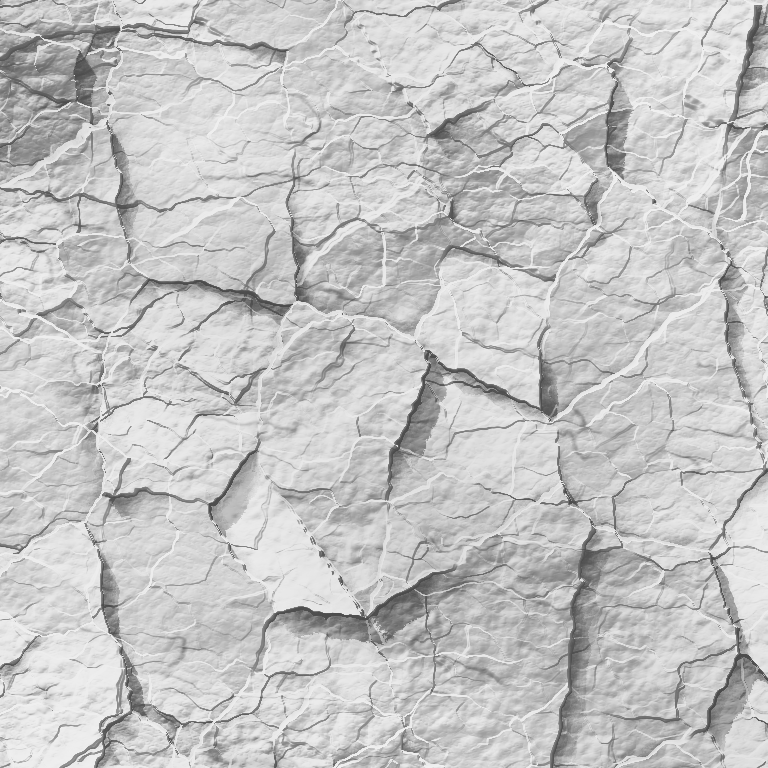
A WebGL 1 fragment shader for this texture map:

```glsl
precision highp float;
// Pale fractured cliff: layers of tilted polygonal facets form a height field,
// crinkled with ridged noise, then lit from the upper left with cast shadows,
// ambient occlusion in the recesses and thin bedding cracks.

uniform vec2 u_resolution;

const vec2 LIGHT = vec2(-0.55, 0.835);
const float SLOPE_STEP = 0.0011;

float hash(vec2 p) {
  return fract(sin(dot(p, vec2(127.1, 311.7))) * 43758.547);
}

vec2 hash2(vec2 p) {
  return vec2(hash(p), hash(p + vec2(37.3, 17.9)));
}

float noise(vec2 p) {
  vec2 i = floor(p), f = fract(p);
  f = f * f * (3.0 - 2.0 * f);
  float low = mix(hash(i), hash(i + vec2(1.0, 0.0)), f.x);
  float high = mix(hash(i + vec2(0.0, 1.0)), hash(i + 1.0), f.x);
  return mix(low, high, f.y);
}

// Creased grain; each octave is turned to hide the lattice.
float crinkle(vec2 p) {
  float sum = 0.0, amp = 0.5;
  for (int i = 0; i < 4; i++) {
    sum += amp * abs(2.0 * noise(p) - 1.0);
    p = mat2(0.92, 0.39, -0.39, 0.92) * p * 2.03 + 7.1;
    amp *= 0.52;
  }
  return sum;
}

// Broken blocks: each cell owns a tilted plane, with a thin bevel between.
float facets(vec2 p, float bevel) {
  vec2 cell = floor(p);
  float best = -9.0, second = -9.0, top = 0.0, next = 0.0;
  for (int y = -1; y <= 1; y++) {
    for (int x = -1; x <= 1; x++) {
      vec2 id = cell + vec2(float(x), float(y));
      vec2 r = hash2(id);
      vec2 d = p - id - 0.1 - 0.8 * r;
      vec2 tilt = 2.0 * fract(r * vec2(57.0, 91.0)) - 1.0;
      float level = fract((r.x + r.y) * 37.0) - 0.5;
      float plane = 0.7 * level + dot(tilt, d);
      float score = 0.5 * plane - dot(d, d);
      if (score > best) {
        second = best;
        next = top;
        best = score;
        top = plane;
      } else if (score > second) {
        second = score;
        next = plane;
      }
    }
  }
  return mix(0.5 * (top + next), top, smoothstep(0.0, bevel, best - second));
}

// How crumbled the rock is, from smooth slab (0) to rubble (1).
float roughness(vec2 p) {
  return smoothstep(0.28, 0.7, noise(p * vec2(4.5, 4.0) + 21.0));
}

// Random offset that makes straight edges ragged.
vec2 ragged(vec2 p, float frequency) {
  return vec2(noise(p * frequency + 3.0), noise(p * frequency + 40.0)) - 0.5;
}

vec2 warp(vec2 p) {
  return p + 0.03 * ragged(p, 10.0) + 0.014 * ragged(p, 38.0)
    + 0.005 * ragged(p, 120.0);
}

// Main masses: tall slabs, flat-bedded blocks and vertical flutes.
float blocks(vec2 p) {
  vec2 q = warp(p);
  float slabs = 0.13 * facets(q * vec2(5.6, 4.2) + 4.0, 0.02);
  float beds = facets(q * vec2(9.0, 13.0) + 31.0, 0.03);
  float flutes = 0.07 * noise(p * vec2(6.0, 1.6) + 13.0);
  return slabs + beds * mix(0.014, 0.045, roughness(p)) + flutes;
}

float height(vec2 p) {
  float rough = roughness(p);
  float shards = facets(warp(p) * vec2(19.0, 29.0) + 57.0, 0.06);
  float grain = crinkle(p * vec2(26.0, 36.0));
  return blocks(p) + shards * mix(0.003, 0.012, rough)
    + grain * mix(0.006, 0.013, rough);
}

// Shadow cast by higher rock lying towards the light.
float castShadow(vec2 p, float base, float jitter) {
  float cover = 0.0;
  for (int i = 0; i < 6; i++) {
    float reach = 0.007 * (float(i) + 0.5 + 0.5 * jitter);
    cover = max(cover, blocks(p + LIGHT * reach) - base - 1.1 * reach);
  }
  return smoothstep(0.0, 0.06, cover);
}

// Darkening where the surroundings rise above the point.
float occlusion(vec2 p, float base, float jitter) {
  float sum = 0.0;
  for (int i = 0; i < 6; i++) {
    float angle = 1.0472 * (float(i) + jitter);
    vec2 offset = 0.014 * vec2(cos(angle), sin(angle));
    sum += clamp((blocks(p + offset) - base - 0.007) / 0.035, 0.0, 1.0);
  }
  return sum / 6.0;
}

// Thin, interrupted lines along the bedding.
float cracks(vec2 p) {
  float line = abs(noise(warp(p) * vec2(6.0, 26.0) + 80.0) - 0.5);
  float gate = smoothstep(0.5, 0.7, noise(p * vec2(11.0, 14.0) + 5.0));
  return gate * (1.0 - smoothstep(0.0, 0.045, line));
}

void main() {
  vec2 p = gl_FragCoord.xy / u_resolution;
  float jitter = hash(floor(p * 512.0));

  // Slope towards the light, limited more firmly on the bright side
  float h = height(p);
  vec2 slope = vec2(height(p + vec2(SLOPE_STEP, 0.0)) - h,
                    height(p + vec2(0.0, SLOPE_STEP)) - h) / SLOPE_STEP;
  float facing = -dot(slope, LIGHT);
  float limit = facing > 0.0 ? 1.6 : 0.5;
  float lit = facing / sqrt(1.0 + limit * facing * facing);

  float base = blocks(p);
  float tone = 1.25 + 1.6 * lit;
  tone -= 1.7 * castShadow(p, base, jitter);
  tone -= 1.3 * occlusion(p, base, jitter);
  tone -= 1.1 * cracks(p);
  tone += 1.5 * (noise(p * 3.5 + 60.0) - 0.5);

  // Film-like curve from deep grey to chalk white
  float grey = 0.28 + 0.69 / (1.0 + exp(-tone));
  gl_FragColor = vec4(vec3(grey), 1.0);
}
```
